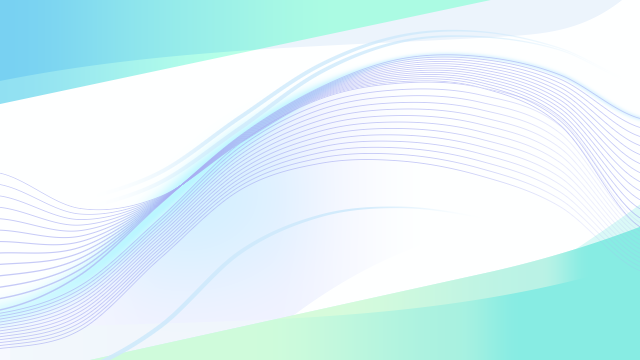
Reproduce this background procedurally as a Shadertoy shader.

```glsl
// Catmull-Rom spline through nine evenly spaced knots
vec4 spline(vec4 k[9], float x) {
    float s = clamp(x * 4.5, 0.0, 7.999);
    int i = int(s);
    float f = s - float(i);
    vec4 a = k[max(i - 1, 0)], b = k[i], c = k[i + 1], d = k[min(i + 2, 8)];
    return b + 0.5 * f * (c - a + f * (2.0 * a - 5.0 * b + 4.0 * c - d
         + f * (3.0 * (b - c) + d - a)));
}

// Coverage of the region where signed height h is positive
float above(float h, float px) {
    return clamp(h / px + 0.5, 0.0, 1.0);
}

// Coverage of a curve with slope m, at vertical offset h
float stroke(float h, float m, float halfWidth, float px) {
    return above(halfWidth - abs(h) * inversesqrt(1.0 + m * m), px);
}

void mainImage(out vec4 fragColor, in vec2 fragCoord) {
    vec2 p = fragCoord / iResolution.xy * vec2(16.0 / 9.0, 1.0);
    float x = p.x, y = p.y, px = 1.0 / iResolution.y;

    // Outer curves of both line fans: fan one in xy, fan two in zw
    vec4 fanKnots[9] = vec4[9](
        vec4(0.519, 0.139, 0.130, 0.032), vec4(0.421, 0.236, 0.206, 0.083),
        vec4(0.454, 0.433, 0.394, 0.282), vec4(0.602, 0.623, 0.602, 0.472),
        vec4(0.727, 0.757, 0.725, 0.546), vec4(0.773, 0.836, 0.769, 0.553),
        vec4(0.757, 0.843, 0.757, 0.512), vec4(0.653, 0.792, 0.671, 0.426),
        vec4(0.370, 0.671, 0.394, 0.248));
    // Three soft strands in xyz
    vec4 strandKnots[9] = vec4[9](
        vec4(0.394, 0.363, -0.088, 0), vec4(0.444, 0.417, -0.032, 0),
        vec4(0.521, 0.493, 0.093, 0), vec4(0.674, 0.644, 0.299, 0),
        vec4(0.819, 0.799, 0.400, 0), vec4(0.900, 0.884, 0.424, 0),
        vec4(0.912, 0.898, 0.396, 0), vec4(0.866, 0.861, 0.340, 0),
        vec4(0.769, 0.764, 0.282, 0));
    float e = 0.004;
    vec4 fan = spline(fanKnots, x);
    vec4 fanSlope = (spline(fanKnots, x + e) - spline(fanKnots, x - e)) / (2.0 * e);
    vec4 strand = spline(strandKnots, x);
    vec4 strandSlope = (spline(strandKnots, x + e) - spline(strandKnots, x - e)) / (2.0 * e);

    vec3 col = vec3(0.995, 1.0, 1.0);
    vec3 pale = vec3(0.925, 0.955, 0.99);

    // Tinted body below the wave, fading to the right
    vec3 body = mix(vec3(0.83, 0.94, 1.0), vec3(0.94, 0.95, 1.0),
                    smoothstep(0.0, 0.42, length((p - vec2(0.52, 0.46)) * vec2(0.8, 1.0))));
    float bodyFade = (1.0 - smoothstep(0.75, 1.2, x)) * mix(0.5, 1.0, smoothstep(0.0, 0.45, x));
    float bodyEdge = 0.12 + 0.75 * (x - 0.81) - 0.55 * (x - 0.81) * abs(x - 0.81);
    bodyFade *= above(y - bodyEdge, px);
    col = mix(col, body, bodyFade * above(fan.z - y, px));

    // Upper sheets
    float topEdge = 0.711 + 0.212 * x;
    float topFold = 0.775 + x * (0.2 + x * (0.043 * x - 0.14))
                  + 0.077 * pow(max(x - 1.4, 0.0) / 0.33, 3.0);
    float overFold = above(y - topFold, px);
    vec3 topColor = mix(vec3(0.47, 0.82, 0.95), vec3(0.58, 0.92, 0.92), smoothstep(0.0, 0.55, x));
    topColor = mix(topColor, vec3(0.67, 0.985, 0.89), smoothstep(0.4, 0.95, x));
    topColor = mix(topColor + vec3(0.1, 0.06, 0.0), topColor, overFold);
    col = mix(col, pale, overFold);
    col = mix(col, topColor, above(y - topEdge, px));

    // Lower sheets
    float lowEdge = -0.055 + 0.22 * x + 0.185 * pow(max(x - 1.35, 0.0), 2.0);
    float lowFold = 0.088 + 0.03 * x + 0.05 * pow(max(x - 0.4, 0.0), 3.0);
    float underFold = above(lowFold - y, px);
    vec3 teal = vec3(0.53, 0.925, 0.89);
    vec3 lowColor = mix(vec3(0.81, 0.985, 0.86), vec3(0.66, 0.945, 0.88), smoothstep(0.7, 1.3, x));
    lowColor = mix(lowColor, teal, smoothstep(1.26, 1.45, x));
    vec3 lowLight = mix(vec3(0.84, 0.985, 0.86), vec3(0.73, 0.95, 0.9), smoothstep(0.9, 1.5, x));
    lowLight = mix(lowLight, teal, smoothstep(1.5, 1.64, x));
    col = mix(col, vec3(0.945, 0.97, 0.985), 0.75 * underFold * above(x - 0.028, px));
    col = mix(col, teal, 0.3 * above(lowEdge + 0.35 * max(x - 1.6, 0.0) - y, px));
    col = mix(col, mix(lowLight, lowColor, underFold), above(lowEdge - y, px));

    // Cyan ribbon along the wave
    float ribbonWidth = mix(0.034, 0.007, smoothstep(0.55, 1.1, x));
    float ribbonOffset = (y - fan.y + 0.012 * (1.0 - smoothstep(0.6, 1.1, x)))
                       * inversesqrt(1.0 + fanSlope.y * fanSlope.y);
    float ribbon = exp(-pow(ribbonOffset / ribbonWidth, 2.0));
    ribbon *= mix(0.55, 0.9, smoothstep(0.0, 0.4, x)) * (1.0 - 0.4 * smoothstep(0.7, 1.2, x));
    col = mix(col, mix(vec3(0.70, 0.96, 1.0), vec3(0.76, 0.92, 1.0), smoothstep(0.7, 1.2, x)), ribbon);

    // Soft strands
    vec3 strandColor = vec3(0.81, 0.915, 0.985);
    float upperFade = smoothstep(0.25, 0.7, x) * (1.0 - smoothstep(1.2, 1.75, x));
    float upperWidth = mix(0.0055, 0.0018, smoothstep(0.8, 1.4, x));
    float strands = max(stroke(y - strand.x, strandSlope.x, upperWidth, px),
                        stroke(y - strand.y, strandSlope.y, upperWidth, px)) * 0.8 * upperFade;
    float lowerWidth = mix(0.006, 0.002, smoothstep(0.5, 1.2, x));
    strands = max(strands, stroke(y - strand.z, strandSlope.z, lowerWidth, px)
                         * 0.9 * (1.0 - smoothstep(0.95, 1.35, x)));
    col = mix(col, strandColor, strands);

    // Fine lines blended between the outer curves of each fan
    vec3 lineColor = vec3(0.66, 0.68, 0.95);
    for (int i = 0; i < 13; i++) {
        float t = float(i) / 12.0;
        float w = mix(mix(0.0009, 0.0021, t), 0.0011, smoothstep(0.2, 0.7, x));
        float one = stroke(y - mix(fan.x, fan.y, t), mix(fanSlope.x, fanSlope.y, t), w, px);
        float two = stroke(y - mix(fan.z, fan.w, t), mix(fanSlope.z, fanSlope.w, t), 0.0012, px);
        two *= 1.0 - 0.7 * smoothstep(1.15, 1.7, x);
        col = mix(col, lineColor, 0.65 * max(one, two));
    }

    fragColor = vec4(col, 1.0);
}
```
